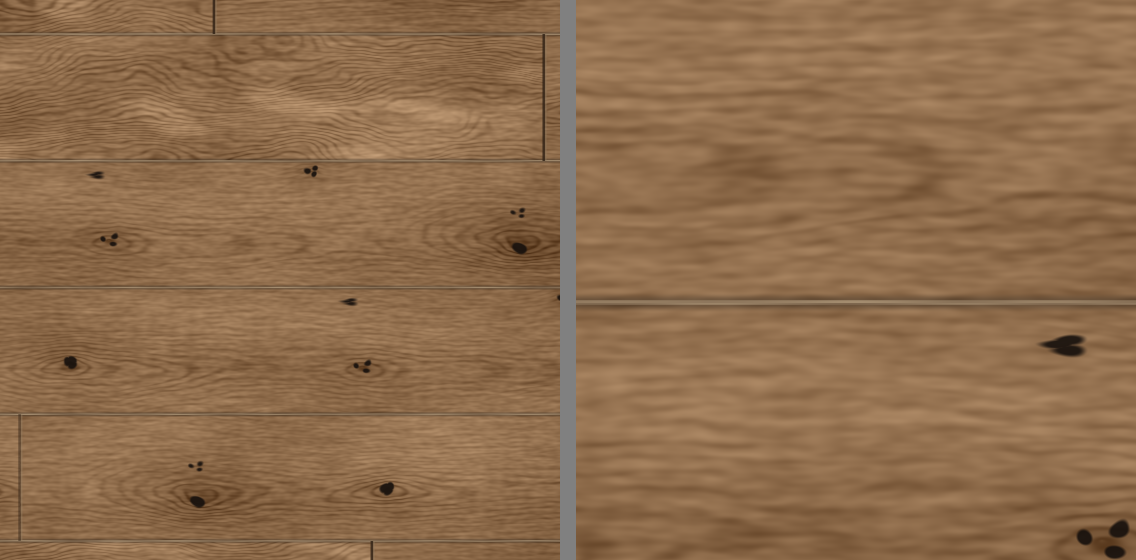
Left: the whole. Right: its middle third, enlarged.
Give the GLSL for this texture, as a WebGL 1 fragment shader.

```glsl
precision highp float;
// Oak plank floor: long boards laid in rows, with pale seams and staggered butt joints.
// Grain lines are contours of a growth field that is warped by gradient noise and
// dented by knots; the knotty boards are one long plank slid to a new place per row.
uniform vec2 u_resolution;

const float ROW_HEIGHT = 0.2263;
const float PLANK_PERIOD = 1.595;

vec2 gradientAt(vec2 cell) {
  float a = 6.2832 * fract(sin(dot(cell, vec2(127.1, 311.7))) * 4375.85);
  return vec2(cos(a), sin(a));
}

float noise(vec2 p) {
  vec2 i = floor(p), f = p - i;
  vec2 w = f * f * f * (f * (f * 6.0 - 15.0) + 10.0);
  vec2 e = vec2(1.0, 0.0);
  float low = mix(dot(gradientAt(i), f), dot(gradientAt(i + e), f - e), w.x);
  float high = mix(dot(gradientAt(i + e.yx), f - e.yx), dot(gradientAt(i + 1.0), f - 1.0), w.x);
  return 1.4 * mix(low, high, w.y);
}

// Knot on the long plank: x, height within the row, pit radius, pit spread
vec4 knotAt(int i) {
  if (i == 0) return vec4(0.199, 0.39, 0.0045, 0.011);
  if (i == 1) return vec4(0.928, 0.31, 0.0105, 0.0);
  if (i == 2) return vec4(1.266, 0.41, 0.007, 0.004);
  if (i == 3) return vec4(0.555, 0.92, 0.005, 0.008);
  if (i == 4) return vec4(0.926, 0.59, 0.003, 0.007);
  return vec4(0.169, 0.885, 0.0025, 0.004);
}

// Knotty board: returns tone in x and pit coverage in y
vec2 knottyBoard(vec2 p, float pixel) {
  vec2 warped = p + 0.006 * vec2(noise(p * 28.0), noise(p * 28.0 + 40.0));
  float dent = 0.0, halo = 0.0, pit = 0.0;
  for (int i = 0; i < 6; i++) {
    vec4 k = knotAt(i);
    vec2 center = vec2(k.x, k.y * ROW_HEIGHT);
    vec2 d = warped - center;
    d.x = mod(d.x + 0.5 * PLANK_PERIOD, PLANK_PERIOD) - 0.5 * PLANK_PERIOD;
    float r = length(d * vec2(0.8, 1.25));
    if (i < 3) dent += 0.042 * exp(-r * 17.0);
    if (i == 3) dent += 0.03 * exp(-r * 45.0);
    if (i < 4) halo += exp(-r * 42.0);
    for (int j = 0; j < 3; j++) {
      float a = float(j) * 2.3 + 0.7;
      vec2 s = d - k.w * vec2(cos(a), sin(a));
      if (i == 5) s.x *= 0.3;
      pit = max(pit, 1.0 - smoothstep(-pixel, pixel + 0.001, length(s) - k.z));
    }
  }
  // Nested arches around a wandering heart line
  float off = p.y - 0.08 - 0.022 * noise(vec2(p.x * 3.0, 2.5));
  float growth = sqrt(off * off + 0.0003) - dent
    + 0.055 * noise(vec2(p.x * 1.9, p.y * 4.0 + 5.0))
    + 0.008 * noise(p * vec2(9.0, 30.0)) + 0.002 * noise(p * vec2(35.0, 95.0));
  float line = 0.5 + 0.5 * sin(growth * 600.0);
  float heart = exp(-off * off * 420.0) * (0.65 + 0.6 * noise(p * vec2(4.0, 9.0) + 11.0));
  float strength = clamp(0.16 + 0.55 * heart + dent * 14.0, 0.0, 1.0);
  float tone = 0.64 - 0.34 * strength * line * line - 0.28 * min(halo, 1.0);
  tone += 0.2 * noise(p * vec2(2.6, 9.0) + 3.0);
  return vec2(tone, pit);
}

// Coarse board: bold wavy lines with pale figured patches
float coarseBoard(vec2 p, float seed) {
  vec2 q = p + vec2(seed * 3.7, seed * 1.9);
  float growth = p.y + 0.062 * noise(q * vec2(3.2, 9.0))
    + 0.018 * noise(q * vec2(9.0, 24.0)) + 0.003 * noise(q * vec2(30.0, 70.0));
  float line = 0.5 + 0.5 * sin(growth * 640.0);
  float strength = 0.65 + 0.5 * noise(q * vec2(5.0, 16.0) + 8.0);
  float pale = smoothstep(0.15, 0.6, noise(q * vec2(6.0, 17.0) + 21.0));
  return 0.68 - 0.36 * strength * line * line + 0.26 * pale
    + 0.18 * noise(q * vec2(3.0, 10.0));
}

void main() {
  vec2 uv = gl_FragCoord.xy / u_resolution;
  float pixel = 1.0 / min(u_resolution.x, u_resolution.y);

  // Row, butt joint and the stretch of plank used on each side of it
  float level = (uv.y - 0.034) / ROW_HEIGHT;
  float row = floor(level);
  float joint = row < -0.5 ? 0.664 : row < 0.5 ? 0.035 : row < 2.5 ? 9.0 : row < 3.5 ? 0.971 : 0.382;
  bool right = uv.x > joint;
  float slide = right ? (row < -0.5 ? 0.1 : row < 0.5 ? 0.575 : row < 3.5 ? 0.235 : 0.9)
                      : (row < 0.5 ? 1.3 : row < 1.5 ? -0.452 : 0.0);
  bool coarse = !right && (row < -0.5 || row > 2.5);
  vec2 p = vec2(uv.x + slide, fract(level) * ROW_HEIGHT);

  vec2 board = coarse ? vec2(coarseBoard(p, row), 0.0) : knottyBoard(p, pixel);

  // Fine pores, broad light and darker corners
  vec2 fiber = vec2(uv.x, uv.y + 0.004 * noise(uv * vec2(7.0, 12.0)));
  float tone = board.x + 0.17 * noise(fiber * vec2(16.0, 150.0))
    + 0.13 * noise(fiber * vec2(60.0, 215.0) + 9.0) + 0.1 * noise(uv * 3.0 + 17.0);
  vec2 c = uv - vec2(0.5, 0.52);
  tone -= 0.3 * dot(c, c);
  vec3 color = mix(vec3(0.36, 0.235, 0.125), vec3(0.72, 0.575, 0.43), clamp(tone, -0.15, 1.15));
  color = mix(color, vec3(0.09, 0.065, 0.05), board.y * 0.92);

  // Pale seams with a soft shadow
  float seam = abs(fract(level + 0.5) - 0.5) * ROW_HEIGHT;
  color *= 1.0 - 0.3 * (1.0 - smoothstep(0.001, 0.006, seam));
  float wear = 0.5 + 0.6 * noise(vec2(uv.x * 11.0, row + level * 0.1));
  vec3 seamColor = mix(vec3(0.46, 0.37, 0.28), vec3(0.7, 0.61, 0.49), clamp(wear, 0.0, 1.0));
  color = mix(color, seamColor, 0.85 * (1.0 - smoothstep(0.0012 - pixel * 0.5, 0.0016 + pixel * 0.5, seam)));

  // Dark butt joints with a thin lit edge
  float gap = uv.x - joint;
  float lit = 1.0 - smoothstep(0.0004, 0.001 + pixel, abs(gap - 0.0035));
  color = mix(color, vec3(0.58, 0.49, 0.38), 0.45 * lit);
  float dark = 1.0 - smoothstep(0.001, 0.0018 + pixel, abs(gap));
  color = mix(color, vec3(0.2, 0.14, 0.09), dark * (row == 0.0 ? 0.5 : 0.85));

  gl_FragColor = vec4(color, 1.0);
}
```
